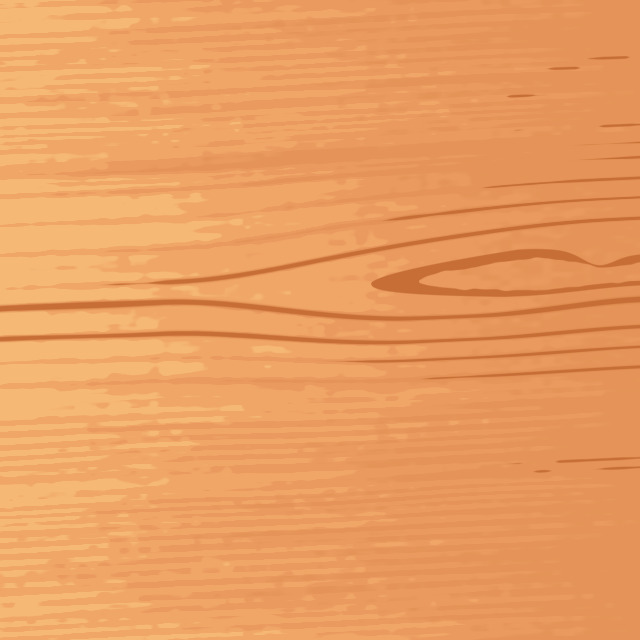
Write a Shadertoy shader that draws this texture.

```glsl
// Flat-toned pine board with flowing grain, ragged highlights and a long dark knot.

const vec3 HIGHLIGHT = vec3(0.962, 0.720, 0.460);
const vec3 LIGHT     = vec3(0.940, 0.650, 0.402);
const vec3 SHADE     = vec3(0.918, 0.602, 0.372);
const vec3 DEEP      = vec3(0.898, 0.578, 0.344);
const vec3 LINE_EDGE = vec3(0.850, 0.520, 0.290);
const vec3 LINE_DARK = vec3(0.775, 0.430, 0.210);

// Growth rings: grain level, where the dark ink starts, half width
const int RING_COUNT = 9;
const vec3 RINGS[RING_COUNT] = vec3[](
    vec3( 0.017,  0.12, 0.0036), vec3( 0.070, 0.50, 0.0030),
    vec3( 0.116,  0.70, 0.0026), vec3( 0.161, 0.82, 0.0022),
    vec3( 0.190,  0.86, 0.0020), vec3(-0.014, -0.30, 0.0040),
    vec3(-0.062, -0.25, 0.0032), vec3(-0.100, 0.46, 0.0027),
    vec3(-0.137,  0.60, 0.0024));

float hash(vec2 p) {
    vec3 q = fract(vec3(p.xyx) * 0.1031);
    q += dot(q, q.yzx + 33.33);
    return fract((q.x + q.y) * q.z);
}

float noise(vec2 p) {
    vec2 cell = floor(p), f = fract(p);
    f = f * f * (3.0 - 2.0 * f);
    return mix(mix(hash(cell), hash(cell + vec2(1, 0)), f.x),
               mix(hash(cell + vec2(0, 1)), hash(cell + vec2(1, 1)), f.x), f.y);
}

float bell(float x, float width) {
    return exp(-x * x / (width * width));
}

// Coverage of a stroke that vanishes as its half width reaches zero
float stroke(float dist, float halfWidth, float soft) {
    return (1.0 - smoothstep(-soft, soft, dist - halfWidth)) * smoothstep(0.0, soft, halfWidth);
}

// Grain level: height over the axis, with the swelling around the knot removed
float grainLevel(float x, float height) {
    float above = 0.09 * smoothstep(0.28, 0.95, x);
    float below = 0.052 * smoothstep(0.25, 0.65, x) - 0.016 * smoothstep(0.75, 1.0, x);
    float swell = height > 0.0 ? above : below;
    float level = max(abs(height) - swell * bell(height, 0.14), 0.0);
    return level * (height > 0.0 ? 1.0 : -1.0);
}

// Half height of the knot, growing from its tip
float lens(float x, float tip, float rise, float height, float power) {
    return height * pow(clamp((x - tip) / rise, 0.0, 1.0), power);
}

float lensInside(float x, float height, float tip, float top, float bottom) {
    return min(min(top - height, bottom + height), x - tip);
}

// Fine parallel grain outside the wide central rings
float fineGrain(float x, float level) {
    float row = level * 54.0 + 1.2 * noise(vec2(3.0, level * 22.0));
    float dist = abs(fract(row) - 0.5);
    float strength = 0.45 + 0.55 * hash(vec2(floor(row) + 90.0, 5.0));
    float width = 0.10 + 0.16 * noise(vec2(x * 5.0, floor(row) * 3.7 + 400.0));
    return strength * (1.0 - smoothstep(width, width + 0.14, dist))
         * smoothstep(0.12, 0.20, abs(level));
}

// Short broken ink dashes, gathering toward the right
float dashes(float x, float level, float soft) {
    float rows = 70.0;
    float row = floor(level * rows);
    float dist = abs(fract(level * rows) - 0.5) / rows;
    float chosen = step(hash(vec2(row + 200.0, 11.0)), level > 0.0 ? 0.42 : 0.28);
    float ink = noise(vec2(x * 26.0, row * 7.3 + 700.0)) + 1.5 * (x - 0.94);
    float zone = smoothstep(0.17, 0.19, abs(level)) * (1.0 - smoothstep(0.36, 0.40, abs(level)));
    return chosen * zone * stroke(dist, 0.0021 * smoothstep(0.52, 0.72, ink), soft);
}

void mainImage(out vec4 fragColor, in vec2 fragCoord) {
    vec2 uv = fragCoord / iResolution.xy;
    float soft = 0.9 / iResolution.y;
    float x = uv.x;
    float height = uv.y - (0.530 + 0.047 * x);
    float level = grainLevel(x, height);
    level += 0.005 * (noise(vec2(x * 4.0, level * 12.0 + 50.0)) - 0.5);

    // Rings: crisp ink, softer edge, pale groove before the ink starts
    float ink = dashes(x, level, soft), edge = 0.0, groove = 0.0;
    for (int i = 0; i < RING_COUNT; i++) {
        vec3 ring = RINGS[i];
        float dist = abs(level - ring.x);
        float gaps = 0.12 * (noise(vec2(x * 22.0, float(i) * 9.0)) - 0.5);
        float width = ring.z * smoothstep(ring.y, ring.y + 0.22, x + gaps);
        width *= 0.8 + 0.4 * noise(vec2(x * 7.0, float(i) * 5.0 + 60.0));
        ink = max(ink, stroke(dist, width, soft));
        edge = max(edge, stroke(dist, width * 1.4, soft * 2.0));
        groove = max(groove, bell(dist, 0.0055));
    }

    // Tone: falls to the right, streaked along the grain, ragged at the edges
    float streak = noise(vec2(x * 2.5, level * 46.0 + 80.0)) - 0.5;
    float broad = noise(vec2(x * 1.5 + 20.0, level * 9.0 + 30.0)) - 0.5;
    float ragged = noise(vec2(x * 62.0, height * 105.0 + 300.0)) - 0.5;
    float smear = noise(vec2(x * 22.0 + 70.0, height * 130.0 + 500.0)) - 0.5;
    float tone = 1.0 - x + 0.32 * streak + 0.22 * broad + 0.20 * ragged + 0.14 * smear;
    tone += 0.10 * bell(level, 0.16) - 0.34 * fineGrain(x, level) - 0.42 * groove;

    vec3 color = mix(DEEP, SHADE, smoothstep(0.10, 0.24, tone));
    color = mix(color, LIGHT, smoothstep(0.42, 0.48, tone));
    color = mix(color, HIGHLIGHT, smoothstep(0.76, 0.82, tone));

    // Knot: dark lens with a notched top and a pale heart
    float notch = bell(x - 0.935, 0.035), taper = smoothstep(0.82, 1.0, x);
    float rim = lensInside(x, height, 0.58,
        lens(x, 0.58, 0.23, 0.042, 0.6) - 0.019 * notch - 0.016 * taper,
        lens(x, 0.58, 0.21, 0.031, 0.4) - 0.008 * taper);
    float heart = lensInside(x, height, 0.654,
        lens(x, 0.654, 0.17, 0.027, 0.55) - 0.007 * notch - 0.015 * taper,
        lens(x, 0.654, 0.17, 0.023, 0.4) - 0.007 * taper) + 0.004 * ragged;
    float knot = smoothstep(-soft, soft, rim) * (1.0 - smoothstep(-soft, soft, heart));

    color = mix(color, LINE_EDGE, 0.8 * edge);
    color = mix(color, LINE_DARK, max(ink, knot));
    fragColor = vec4(color, 1.0);
}
```
